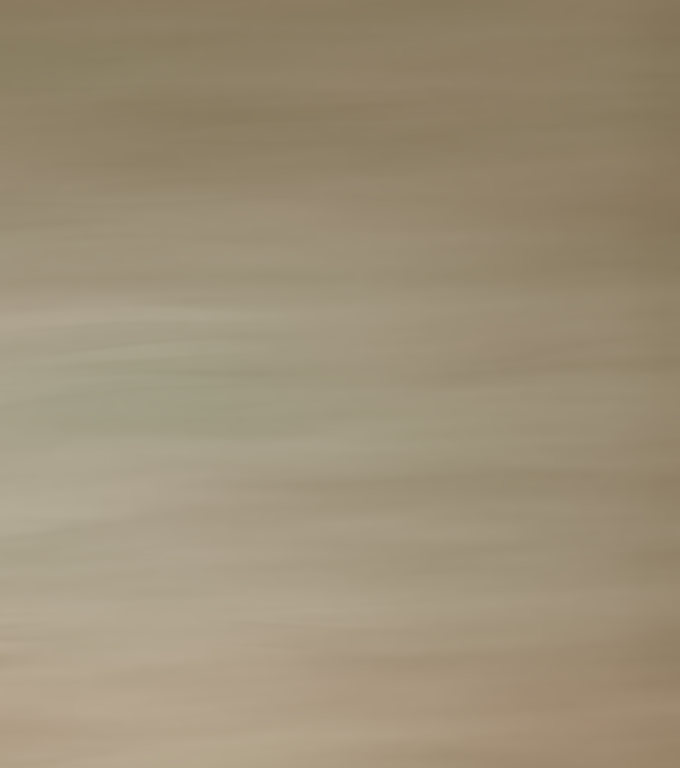
Give the GLSL for this texture, as a WebGL 1 fragment shader.

```glsl
precision highp float;
uniform vec2 u_resolution;

vec2 gradientAt(vec2 cell) {
  float h = fract(sin(dot(cell, vec2(127.1, 311.7))) * 43758.545);
  return vec2(cos(6.2832 * h), sin(6.2832 * h));
}

// Gradient noise, roughly -0.7 to 0.7
float noise(vec2 p) {
  vec2 i = floor(p), f = fract(p);
  vec2 u = f * f * f * (f * (f * 6.0 - 15.0) + 10.0);
  float a = dot(gradientAt(i), f);
  float b = dot(gradientAt(i + vec2(1, 0)), f - vec2(1, 0));
  float c = dot(gradientAt(i + vec2(0, 1)), f - vec2(0, 1));
  float d = dot(gradientAt(i + vec2(1, 1)), f - vec2(1, 1));
  return mix(mix(a, b, u.x), mix(c, d, u.x), u.y);
}

// Long horizontal bands, each octave thinner and fainter
float streaks(vec2 p) {
  float sum = 0.0, gain = 0.17;
  vec2 scale = vec2(1.6, 13.0);
  for (int i = 0; i < 4; i++) {
    sum += gain * noise(p * scale + float(i) * 17.3);
    scale *= vec2(1.7, 1.75);
    gain *= 0.62;
  }
  return sum;
}

// Thin wrinkles: a dark line with a lit lip above it
float creases(vec2 p) {
  float height = noise(p * vec2(2.2, 30.0) + 41.0);
  float line = smoothstep(0.16, 0.0, abs(height));
  float lip = smoothstep(0.14, 0.0, abs(height - 0.2));
  float patches = smoothstep(-0.05, 0.35, noise(p * vec2(2.5, 9.0) + 8.0));
  return (0.8 * lip - line) * patches;
}

void main() {
  vec2 uv = gl_FragCoord.xy / u_resolution;
  vec2 p = gl_FragCoord.xy / u_resolution.y;

  // Gentle waviness and a slight rise to the right
  vec2 q = p;
  q.y += 0.012 * noise(p * vec2(3.0, 5.0) + 3.0) - 0.035 * p.x;

  // Soft light from the lower left
  float rise = smoothstep(1.0, 0.4, uv.y);
  float light = 0.12 + 0.85 * rise * (1.0 - 0.7 * smoothstep(0.1, 1.1, uv.x));
  light -= 0.1 * smoothstep(0.88, 1.0, uv.x);
  light += 0.12 * noise(p * vec2(1.8, 3.0) + 5.0);

  // Surface relief, strongest on the lit side
  float leftSide = smoothstep(0.6, 0.0, uv.x) * smoothstep(0.85, 0.2, uv.y);
  light += streaks(q) * mix(0.75, 1.15, rise);
  light += creases(q) * (0.02 + 0.09 * leftSide);
  light += 0.025 * noise(p * vec2(40.0, 60.0));

  vec3 color = mix(vec3(0.52, 0.46, 0.355), vec3(0.70, 0.65, 0.57), clamp(light, -0.1, 1.15));

  // Greenish middle left, warm bottom, faint pinkish drift
  float green = exp(-dot((uv - vec2(0.1, 0.48)) * vec2(2.0, 5.0), (uv - vec2(0.1, 0.48)) * vec2(2.0, 5.0)));
  color += vec3(-0.022, 0.004, 0.0) * green;
  color += vec3(0.008, -0.006, -0.018) * smoothstep(0.3, 0.0, uv.y);
  color += vec3(0.018, -0.006, 0.004) * noise(q * vec2(2.0, 6.0) + 23.0);

  gl_FragColor = vec4(color, 1.0);
}
```
